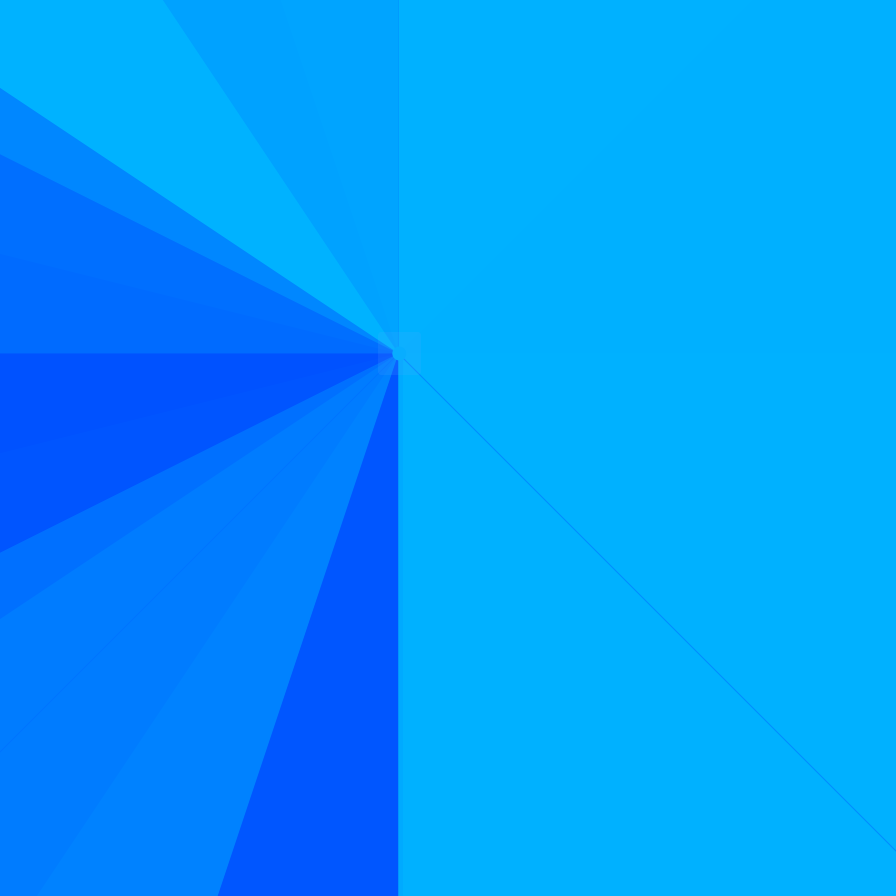
Give the GLSL for this background, as a Shadertoy shader.

```glsl
// Coverage of a shape from its signed distance
float cover(float d) {
    float pixel = 1.0 / iResolution.y;
    return 1.0 - smoothstep(-0.6 * pixel, 0.6 * pixel, d);
}

float roundedBox(vec2 p, float halfSize, float radius) {
    vec2 q = abs(p) - halfSize + radius;
    return length(max(q, 0.0)) + min(max(q.x, q.y), 0.0) - radius;
}

// Distance to a ray leaving the hub in a unit direction
float ray(vec2 p, vec2 direction) {
    return length(p - direction * max(dot(p, direction), 0.0));
}

void mainImage(out vec4 fragColor, in vec2 fragCoord) {
    vec2 p = fragCoord / iResolution.xy - vec2(0.4447, 0.6055);
    float radius = length(p);
    float angle = degrees(atan(p.y, p.x));
    if (angle < 0.0) angle += 360.0;

    // Fan of sectors: start angle in degrees and green level
    const int SECTORS = 14;
    float starts[SECTORS] = float[](
        45.0, 90.0, 108.43, 123.69, 146.31, 153.43, 165.96,
        180.0, 194.04, 206.57, 213.69, 236.31, 251.57, 270.0);
    float greens[SECTORS] = float[](
        0.695, 0.645, 0.635, 0.70, 0.53, 0.435, 0.42,
        0.32, 0.333, 0.44, 0.485, 0.51, 0.338, 0.695);
    float green = 0.692;
    for (int i = 0; i < SECTORS; i++) {
        float edge = radius * radians(starts[i] - angle);
        green = mix(green, greens[i], cover(edge));
    }

    // Narrow strip below the hub
    float strip = max(abs(p.x - 0.0026) - 0.0024, p.y);
    green = mix(green, 0.665, cover(strip));

    // Thin seams along the vertical and the diagonals
    float seam = cover(ray(p, vec2(0.0, 1.0)) - 0.0006);
    green = mix(green, 0.58, 0.7 * seam);
    seam = cover(ray(p, vec2(0.7071, -0.7071)) - 0.0006);
    green = mix(green, 0.52, 0.8 * seam);
    seam = cover(ray(p, vec2(-0.7071)) - 0.0005);
    green = mix(green, 0.43, 0.6 * seam);
    vec3 color = vec3(0.0, green, 1.0);

    // Translucent rounded square and hub dot
    float panel = cover(roundedBox(p - vec2(0.0012, 0.0), 0.024, 0.004));
    color = mix(color, vec3(0.35, 0.65, 1.0), 0.15 * panel);
    color = mix(color, vec3(0.03, 0.68, 1.0), cover(length(p - vec2(0.001, 0.0)) - 0.0078));

    fragColor = vec4(color, 1.0);
}
```
